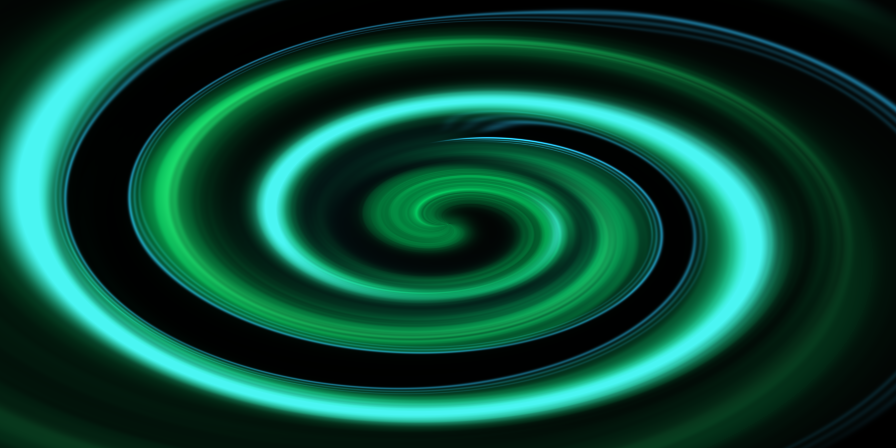
Reproduce this background procedurally as a Shadertoy shader.

```glsl
// A glowing green and cyan spiral of silky light, tilted into an ellipse on black.

const float TAU = 6.2831853;
const vec3 NIGHT = vec3(0.006, 0.016, 0.012);
const vec3 NAVY  = vec3(0.01, 0.06, 0.07);
const vec3 GREEN = vec3(0.01, 0.57, 0.27);
const vec3 JADE  = vec3(0.07, 0.80, 0.51);
const vec3 CYAN  = vec3(0.29, 0.96, 0.95);
const vec3 BLUE  = vec3(0.10, 0.42, 0.55);

float hash(vec2 p) {
    vec3 q = fract(vec3(p.xyx) * 0.1031);
    q += dot(q, q.yzx + 33.33);
    return fract((q.x + q.y) * q.z);
}

// Value noise that repeats along x after the given period
float ringNoise(vec2 p, float period) {
    vec2 i = floor(p), f = fract(p);
    f = f * f * (3.0 - 2.0 * f);
    float x0 = mod(i.x, period), x1 = mod(i.x + 1.0, period);
    float low  = mix(hash(vec2(x0, i.y)), hash(vec2(x1, i.y)), f.x);
    float high = mix(hash(vec2(x0, i.y + 1.0)), hash(vec2(x1, i.y + 1.0)), f.x);
    return mix(low, high, f.y);
}

// Layers of fine strands that run along the spiral
float strands(float phase, float travel) {
    float sum = 0.0, weight = 0.5, period = 16.0;
    for (int i = 0; i < 3; i++) {
        sum += weight * ringNoise(vec2(phase * period, travel * 3.0 + 40.0), period);
        weight *= 0.75;
        period *= 2.0;
    }
    return sum;
}

float bell(float x, float width) {
    x /= width;
    return exp(-x * x);
}

// Signed distance between two positions on a unit circle of turns
float turnGap(float a, float b) {
    return fract(a - b + 0.5) - 0.5;
}

// Turns travelled along the arm, with the winding softened at the core
float spiralTravel(float radius) {
    float soft = length(vec2(radius, 0.1));
    return 1.0 + 0.95 * log(soft / 0.684) + 0.2 * smoothstep(0.677, 0.94, radius)
         + 0.25 * bell(radius, 0.12);
}

// A thin filament with two fainter companions
float filament(float offset) {
    return bell(offset, 0.008) + 0.45 * bell(offset - 0.022, 0.007)
         + 0.3 * bell(offset - 0.042, 0.006);
}

void mainImage(out vec4 fragColor, in vec2 fragCoord) {
    // Elliptical polar coordinates, with the turn measured clockwise
    vec2 p = (fragCoord - 0.5 * iResolution.xy) / iResolution.y;
    p = (p - vec2(0.003, 0.0)) * vec2(1.0, 1.9);
    float radius = length(p);
    float turn = fract(atan(-p.y, p.x + 1e-6) / TAU);
    float travel = spiralTravel(radius);
    float phase = fract(travel - turn);
    float core = 1.0 - smoothstep(0.0, 0.35, travel);
    float offset = turnGap(phase, 0.09 * core);
    float silk = strands(phase, travel);
    float streak = 0.4 + 1.0 * silk;

    // Dark ground with a navy haze around the core
    vec3 color = mix(NIGHT, NAVY, bell(radius - 0.33, 0.14));

    // Borders of the black channel between the arms
    float innerEdge = 0.605 + 0.085 * cos(TAU * (turn - 0.88)) + 0.05 * smoothstep(1.38, 1.6, travel);
    float outerEdge = 0.83 + 0.07 * cos(TAU * (turn - 0.68));
    outerEdge = mix(innerEdge + 0.01, outerEdge, smoothstep(0.4, 0.75, travel));

    // Second arm: green, dimming as it unwinds
    float armWidth = mix(0.19, 0.11, smoothstep(0.5, 0.95, travel));
    float armLight = smoothstep(0.1, 0.5, travel)
                   * mix(0.95, 0.24, smoothstep(1.05, 1.5, travel));
    float arm = bell(phase - 0.43, armWidth) * armLight * streak;
    color += GREEN * arm;
    color += vec3(0.10, 0.12, 0.07) * bell(phase - 0.41, 0.04) * armLight * silk;

    // Main arm: jade halo with a soft inner side and a crisp outer side
    float inward = mix(0.16, 0.10, smoothstep(1.1, 1.45, travel));
    inward = mix(0.12, inward, smoothstep(0.6, 0.9, travel));
    float width = 1.0 + 0.5 * bell(travel - 1.25, 0.13) - 0.25 * smoothstep(1.4, 1.65, travel);
    float side = offset < 0.0 ? inward : 0.09;
    float reach = 1.0 - smoothstep(1.72, 1.85, travel);
    float halo = mix(bell(offset, width * side), bell(offset * offset, 0.09), core) * reach;
    float tail = step(0.0, offset) * exp(-offset / 0.14) * reach
               * (0.22 * smoothstep(0.8, 1.2, travel) + 0.35 * smoothstep(1.35, 1.6, travel));
    vec3 haloColor = mix(GREEN, JADE, halo * smoothstep(0.0, 0.35, travel));
    color += GREEN * tail * streak;
    color = mix(color, haloColor * mix(streak, 1.0, 0.25), halo);

    // Cyan heart of the main arm
    float heartLight = smoothstep(0.25, 0.55, travel) * (1.1 + 0.15 * cos(2.0 * TAU * travel));
    heartLight += 0.6 * bell(travel - 0.12, 0.14) * bell(turnGap(turn, 0.0), 0.10);
    float heart = bell(offset, 0.06 * width) * heartLight * reach;
    color = mix(color, CYAN, clamp(heart * mix(streak, 1.0, 0.6), 0.0, 1.0));

    // Black channel
    float channel = smoothstep(innerEdge - 0.015, innerEdge + 0.015, phase)
                  * (1.0 - smoothstep(outerEdge - 0.02, outerEdge + 0.03, phase))
                  * smoothstep(0.38, 0.5, travel);
    color *= 1.0 - 0.9 * channel;

    // Blue filaments along the channel, brightest at its tip
    float lines = filament(innerEdge - phase) * (1.0 - smoothstep(1.7, 1.8, travel))
                + 0.8 * filament(phase - outerEdge) * smoothstep(0.48, 0.65, travel)
                * (1.0 - smoothstep(1.5, 1.68, travel));
    float lineLight = smoothstep(0.38, 0.46, travel) * (0.5 + 0.7 * silk);
    color += BLUE * lines * lineLight * (1.0 + 0.9 * bell(travel - 0.47, 0.1));

    // Soft green eye
    color = mix(color, GREEN * 0.75, 0.7 * bell(radius, 0.04));
    fragColor = vec4(clamp(color, 0.0, 1.0), 1.0);
}
```
